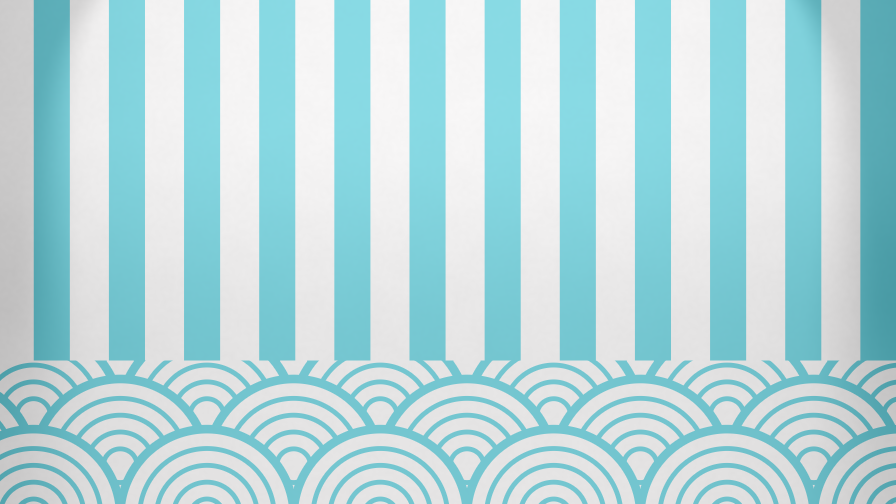
Write a WebGL 2 fragment shader that draws this background.

```glsl
#version 300 es
precision highp float;
// A striped wall above a band of overlapping wave scales, under a soft spotlight.
// Stripes repeat with fract, scales are rows of concentric rings stacked back to
// front, and the light is a shade subtracted from the flat paint colours.
uniform vec2 u_resolution;
out vec4 outColor;

const float WALL_BASE = 0.2847;

float hash(vec2 cell) {
    vec3 q = fract(vec3(cell.xyx) * 0.1031);
    q += dot(q, q.yzx + 33.33);
    return fract((q.x + q.y) * q.z);
}

float gradientDot(vec2 cell, vec2 offset) {
    float angle = 6.2832 * hash(cell);
    return dot(vec2(cos(angle), sin(angle)), offset);
}

float gradientNoise(vec2 p) {
    vec2 i = floor(p), f = fract(p);
    vec2 u = f * f * f * (f * (f * 6.0 - 15.0) + 10.0);
    vec2 e = vec2(1.0, 0.0);
    float low = mix(gradientDot(i, f), gradientDot(i + e, f - e), u.x);
    float high = mix(gradientDot(i + e.yx, f - e.yx), gradientDot(i + 1.0, f - 1.0), u.x);
    return mix(low, high, u.y);
}

// Coverage of a shape from its signed distance
float fill(float dist, float pixel) {
    return clamp(0.5 - dist / pixel, 0.0, 1.0);
}

// Teal coverage of the vertical stripes
float stripes(float x, float pixel) {
    float local = (fract((x + 0.0764) / 0.1491 - 0.24 + 0.5) - 0.5) * 0.1491;
    return fill(abs(local) - 0.0358, pixel);
}

// Teal coverage of the scales, each row painted over the one above it
float waveScales(vec2 p, float pixel) {
    float teal = 1.0;
    for (int row = 3; row >= 0; row--) {
        float shift = 0.5 * float(row % 2);
        float x = (fract((p.x + 0.1343) / 0.344 + shift + 0.5) - 0.5) * 0.344;
        float d = length(vec2(x, p.y + 0.0235 - 0.0995 * float(row)));
        float nearestRing = clamp(round(d / 0.0334), 1.0, 4.0) * 0.0334;
        float ring = fill(abs(d - nearestRing) - 0.0048, pixel);
        float rim = fill(0.1635 - d, pixel);
        teal = mix(teal, max(ring, rim), fill(d - 0.1806, pixel));
    }
    return teal;
}

// Darkness outside the spotlight, whose edges spread apart downwards
float spotShade(vec2 p) {
    float depth = 1.0 - p.y;
    float halfWidth = 0.81 - 0.10 * exp(-7.0 * depth);
    float blur = 0.045 + 0.10 * depth;
    float side = smoothstep(halfWidth - blur, halfWidth + blur * 0.6, abs(p.x));
    float falloff = 0.075 * smoothstep(0.8, 0.25, p.y);
    float vignette = 0.065 * pow(abs(p.x) / 0.889, 3.0);
    return falloff + vignette + side * mix(0.06, 0.12, smoothstep(0.1, 0.5, p.y));
}

void main() {
    float pixel = 1.0 / u_resolution.y;
    vec2 p = (gl_FragCoord.xy - vec2(0.5 * u_resolution.x, 0.0)) * pixel;

    // Pattern: scales below, stripes above
    float wall = fill(WALL_BASE - p.y, pixel);
    float teal = mix(waveScales(p, pixel), stripes(p.x, pixel), wall);

    // Paint, light and a faint plaster grain
    vec3 white = vec3(0.968, 0.964, 0.964);
    vec3 aqua = vec3(0.535, 0.855, 0.895);
    float grain = 0.008 * gradientNoise(p * 90.0) + 0.008 * gradientNoise(p * 17.0);
    vec3 color = mix(white, aqua, teal) - spotShade(p) * mix(0.92, 1.05, teal);
    outColor = vec4(color + grain * (1.0 - 0.6 * teal), 1.0);
}
```
